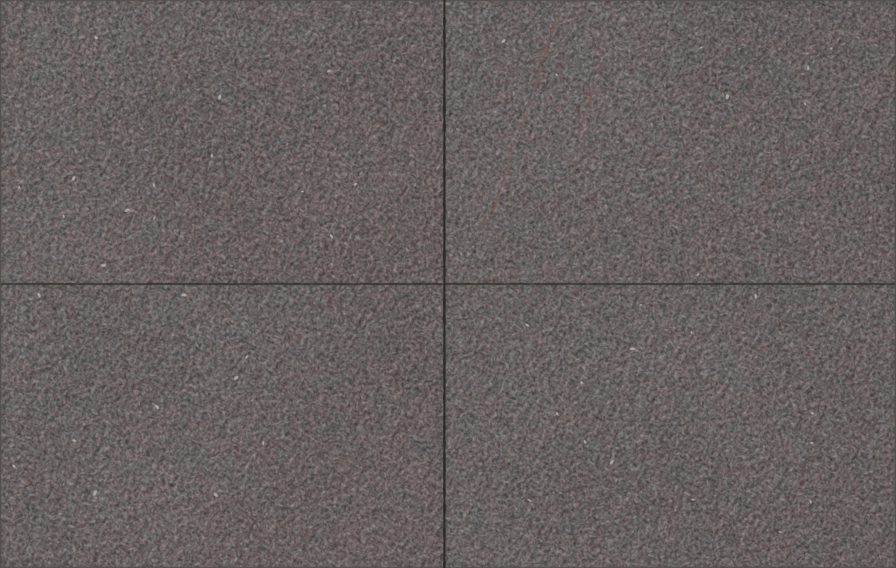
Give the GLSL for this texture, as a Shadertoy shader.

```glsl
// Two by two rough stone slabs with thin dark joints. Turned and warped gradient
// noise gives a crisp granular face; hashed cells scatter pale, dark and rusty
// mineral flakes, and two broken rusty veins cross the upper right slab.

vec2 hash2(vec2 cell) {
    uvec2 q = uvec2(ivec2(cell)) * uvec2(1597u, 3812u) + uvec2(7919u, 104u);
    uint n = (q.x ^ (q.y * 2741u)) * 26699u;
    n = (n ^ (n >> 15)) * 73939u;
    n ^= n >> 13;
    n *= 50331u;
    n ^= n >> 16;
    return vec2(n & 0xffffu, (n * 40503u) >> 16) / 65535.0;
}

float cornerSlope(vec2 cell, vec2 offset) {
    float angle = 6.2832 * hash2(cell).x;
    return dot(vec2(cos(angle), sin(angle)), offset);
}

float gradientNoise(vec2 p) {
    vec2 i = floor(p), f = fract(p);
    vec2 u = f * f * f * (f * (f * 6.0 - 15.0) + 10.0);
    vec2 e = vec2(1, 0);
    return mix(mix(cornerSlope(i, f), cornerSlope(i + e, f - e), u.x),
               mix(cornerSlope(i + e.yx, f - e.yx), cornerSlope(i + 1.0, f - 1.0), u.x), u.y);
}

// Coverage of small tilted flakes, at most one in each grid cell
float flakes(vec2 p, float density, float share, float size, float blur) {
    vec2 cell = floor(p * density);
    vec2 pick = hash2(cell + 311.0), place = hash2(cell + 733.0);
    vec2 d = (fract(p * density) - mix(vec2(0.25), vec2(0.75), place)) / density;
    float a = 6.2832 * pick.y;
    d = mat2(cos(a), -sin(a), sin(a), cos(a)) * d;
    float radius = size * mix(0.5, 1.1, place.y);
    float edge = length(d * vec2(0.8, 1.3)) - radius;
    return step(pick.x, share) * (1.0 - smoothstep(-blur, blur, edge));
}

void mainImage(out vec4 fragColor, in vec2 fragCoord) {
    vec2 uv = fragCoord / iResolution.xy;
    vec2 p = fragCoord / iResolution.y;
    float px = 1.0 / iResolution.y;

    // Slab layout, the upright joint a little left of the middle
    vec2 grid = 2.0 * (uv + vec2(0.016 * uv.x * (1.0 - uv.x), 0.0));
    vec2 slab = floor(grid), f = fract(grid);
    vec2 rim = min(f, 1.0 - f) * 0.5 * iResolution.xy / iResolution.y;
    vec2 s = p + slab * vec2(5.3, 9.1);

    // Grain: octaves in turned, warped coordinates, lit from one side
    vec2 w = s + 0.004 * vec2(gradientNoise(s * 45.0), gradientNoise(s * 45.0 + 31.0));
    vec2 g = mat2(0.83, 0.56, -0.56, 0.83) * w;
    vec2 h = mat2(0.45, -0.89, 0.89, 0.45) * w;
    float relief = gradientNoise(g * 105.0) - gradientNoise(g * 105.0 + vec2(0.45, -0.1));
    float grit = gradientNoise(h * 145.0 + 40.0);
    float fine = gradientNoise(g * 240.0 + 17.0);
    float patches = gradientNoise(h * 45.0 + 9.0);
    float broad = gradientNoise(s * 4.0 + 3.0);
    float tone = 0.07 * relief + 0.115 * grit + 0.11 * fine + 0.045 * patches + 0.020 * broad;
    tone += 0.06 * smoothstep(0.15, 0.55, gradientNoise(h * 120.0 + 63.0));
    tone += 0.014 * (0.5 - f.x);
    vec3 color = vec3(0.401, 0.376, 0.373) + tone * vec3(1.02, 1.0, 0.99);

    // Rusty to bluish hue drift between grains, and warmer lower right corners
    float hue = gradientNoise(g * 80.0 + 77.0) + 0.5 * gradientNoise(h * 20.0 + 5.0);
    color += hue * vec3(0.030, -0.004, -0.012);
    float warm = smoothstep(-0.6, 1.0, f.x - f.y) * mix(1.0, 0.4, slab.x);
    color += (warm - 0.3) * vec3(0.009, -0.003, -0.004);

    // Rusty flakes, more of them on the right slabs
    float rustFlake = flakes(w + 3.7, 42.0, mix(0.10, 0.17, slab.x), 0.0030, px);
    color = mix(color, vec3(0.49, 0.36, 0.34), 0.45 * rustFlake);

    // Dark pits and pale flakes, a few bright ones among many dull ones
    color = mix(color, vec3(0.25, 0.24, 0.23), 0.5 * flakes(w + 7.3, 52.0, 0.20, 0.0027, px));
    color = mix(color, vec3(0.61, 0.57, 0.56), 0.6 * flakes(w, 50.0, 0.19, 0.0025, px));
    color = mix(color, vec3(0.74, 0.72, 0.70), 0.8 * flakes(w + 1.9, 20.0, 0.08, 0.0034, px));

    // Broken slanting veins on the upper right slab
    for (float i = 0.0; i < 2.0; i++) {
        float x = 0.984 + 0.105 * i - 0.324 * (0.979 - p.y);
        float wobble = 0.005 * gradientNoise(vec2(p.y * 25.0, i * 7.3 + 0.4));
        float line = 1.0 - smoothstep(0.0005, 0.0020 + px, abs(p.x - x - wobble));
        float reach = smoothstep(0.56, 0.64, p.y - 0.13 * i)
                    * (1.0 - smoothstep(0.95, 1.0, p.y + 0.08 * i));
        float broken = smoothstep(-0.25, 0.3, gradientNoise(vec2(p.y * 48.0, i * 5.0 + 2.6)));
        color = mix(color, vec3(0.50, 0.34, 0.31),
                    0.65 * line * reach * broken * step(1.5, slab.x + slab.y));
    }

    // Worn, shaded rims and the joints; outer borders are paler
    float chip = 0.0011 * gradientNoise(p * 70.0);
    color *= 1.0 - 0.10 * exp(-min(rim.x, rim.y) / 0.003);
    vec2 joint = 1.0 - smoothstep(-0.8 * px, 0.8 * px, rim - vec2(0.0020, 0.0016) - chip);
    vec2 inner = step(abs(uv - 0.5), vec2(0.25));
    vec3 upright = mix(vec3(0.32, 0.31, 0.29), vec3(0.16, 0.16, 0.14), inner.x);
    vec3 level = mix(vec3(0.33, 0.32, 0.30), vec3(0.21, 0.21, 0.18), inner.y);
    color = mix(color, level, 0.9 * joint.y);
    color = mix(color, upright, 0.95 * joint.x);

    fragColor = vec4(color, 1.0);
}
```
